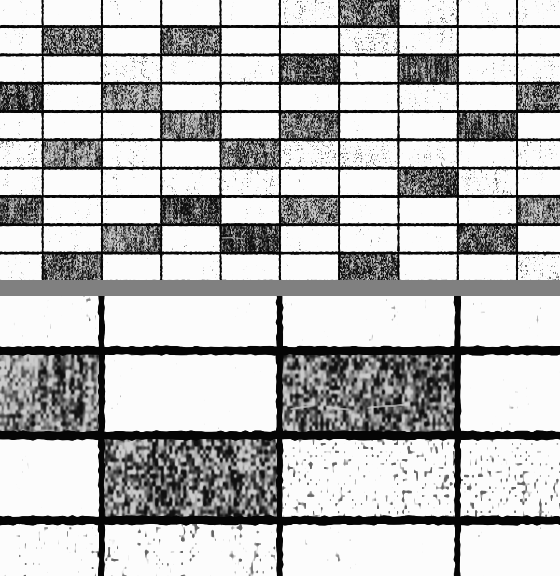
Top: the whole. Bottom: its middle third, enlarged.
This pattern is drawn by a Shadertoy shader. Its source:

```glsl
// A grid of wide white tiles between rough black rules, some tiles inked dark.
// Each column inks tiles at its own steady interval; layered value noise
// wears the ink into streaky grain and leaves faint specks on the white.

const vec2 TILE = vec2(0.2118, 0.1011);         // tile size, canvas height = 1
const vec2 FIRST_RULE = vec2(0.1523, 0.0950);   // first crossing from upper left
const vec2 RULE_HALF = vec2(0.0036, 0.0051);    // half widths of the rules

// First inked row and the row interval, for each column
const vec2 RHYTHM[10] = vec2[10](
    vec2(3, 4), vec2(1, 4), vec2(3, 5), vec2(1, 3), vec2(5, 3),
    vec2(1.3, 2.65), vec2(0, 9), vec2(2, 4), vec2(4, 4), vec2(3, 4));

float hash(vec2 p)
{
    vec3 q = fract(p.xyx * vec3(0.1031, 0.1030, 0.0973));
    q += dot(q, q.yzx + 33.33);
    return fract((q.x + q.y) * q.z);
}

float noise(vec2 p)
{
    vec2 i = floor(p), f = fract(p);
    f = f * f * (3.0 - 2.0 * f);
    return mix(mix(hash(i), hash(i + vec2(1, 0)), f.x),
               mix(hash(i + vec2(0, 1)), hash(i + vec2(1, 1)), f.x), f.y);
}

float fbm(vec2 p)
{
    float sum = 0.0, weight = 0.5;
    for (int i = 0; i < 3; i++) {
        sum += weight * noise(p);
        p = p * 2.03 + 17.0;
        weight *= 0.5;
    }
    return sum / 0.875;
}

bool isInked(vec2 id)
{
    vec2 rhythm = RHYTHM[int(mod(id.x, 10.0))];
    float rows = id.y - rhythm.x;
    return rows >= 0.0 && mod(rows + 0.01, rhythm.y) < 1.0;
}

// Fine grain, vertical streaks and broad blotches, centred on 0.5
float wear(vec2 p, float streakiness)
{
    float grain = noise(p * vec2(300.0, 210.0));
    float streak = noise(p * vec2(190.0, 16.0) + 41.0);
    float blotch = fbm(p * vec2(26.0, 20.0) + 73.0);
    return mix(grain, streak, streakiness) * 0.76 + blotch * 0.24;
}

// Thin wavering scratch across some tiles
float scratch(vec2 local, vec2 id, float pixel)
{
    float height = mix(0.25, 0.75, hash(id + 8.0));
    float path = height + 0.12 * (noise(vec2(local.x * 5.0, id.y)) - 0.5);
    float d = abs(local.y - path) * TILE.y;
    float broken = smoothstep(0.45, 0.7, noise(vec2(local.x * 9.0, id.x + 5.0)));
    return (1.0 - smoothstep(0.0006, 0.0006 + pixel, d)) * broken
         * step(0.6, hash(id + 21.0));
}

float inkedTone(vec2 p, vec2 local, vec2 id, float pixel)
{
    float worn = wear(p, mix(0.2, 0.42, hash(id + 3.0)));
    worn += 0.14 * (hash(id + 12.0) - 0.5);
    float tone = mix(0.06, 0.8, smoothstep(0.27, 0.78, worn));
    return mix(tone, 0.8, 0.7 * scratch(local, id, pixel));
}

float paperTone(vec2 p, vec2 id)
{
    float amount = hash(id + 31.0);
    float worn = wear(p + 5.0, mix(0.1, 0.35, hash(id + 6.0)));
    float limit = mix(0.82, 0.64, amount * amount);
    return 0.99 - 0.6 * smoothstep(limit, limit + 0.14, worn);
}

// Signed distance to the nearest rule, negative inside
float ruleDistance(vec2 grid, vec2 p)
{
    vec2 d = abs(fract(grid + 0.5) - 0.5) * TILE - RULE_HALF;
    float roughness = 0.0024 * (noise(p * 170.0 + 9.0) - 0.5);
    return min(d.x, d.y) + roughness;
}

void mainImage(out vec4 fragColor, in vec2 fragCoord)
{
    float pixel = 1.0 / iResolution.y;
    vec2 p = vec2(fragCoord.x, iResolution.y - fragCoord.y) * pixel;
    vec2 grid = (p - FIRST_RULE) / TILE;
    vec2 id = floor(grid) + 1.0;

    float tone = isInked(id) ? inkedTone(p, fract(grid), id, pixel)
                             : paperTone(p, id);

    float rule = 1.0 - smoothstep(-0.5 * pixel, 0.5 * pixel, ruleDistance(grid, p));
    tone = mix(tone, 0.02, rule);
    fragColor = vec4(vec3(tone), 1.0);
}
```
